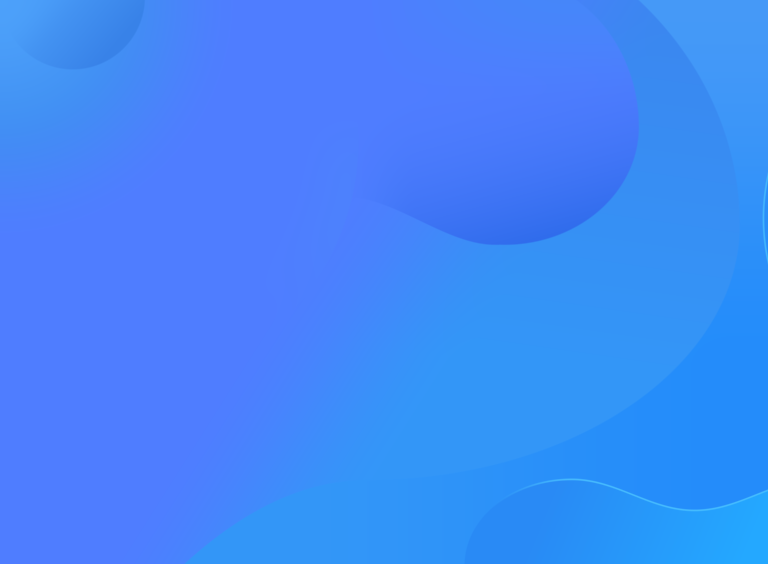
Write a Shadertoy shader that draws this background.

```glsl
// Soft blue and violet gradient backdrop with overlapping curved blobs and thin bright rims.

const vec3 VIOLET = vec3(0.31, 0.49, 1.00);
const vec3 AZURE  = vec3(0.20, 0.59, 0.97);
const vec3 STEEL  = vec3(0.23, 0.53, 0.94);
const vec3 COBALT = vec3(0.18, 0.42, 0.92);
const vec3 SKY    = vec3(0.30, 0.63, 0.98);
const vec3 DEEP   = vec3(0.14, 0.55, 0.98);
const vec3 CYAN   = vec3(0.14, 0.66, 1.00);
const vec3 RIM    = vec3(0.30, 0.77, 1.00);

// Position along the line from a to b, clamped to 0..1
float ramp(vec2 p, vec2 a, vec2 b) {
    vec2 ab = b - a;
    return clamp(dot(p - a, ab) / dot(ab, ab), 0.0, 1.0);
}

// Approximate signed distance to an ellipse with separate upper and lower radii
float egg(vec2 p, vec2 centre, float rx, float up, float down) {
    vec2 q = p - centre + 1e-5;
    vec2 r = vec2(rx, q.y > 0.0 ? up : down);
    float k = length(q / r);
    return k * (k - 1.0) / length(q / (r * r));
}

// Smooth coverage of the inside of a shape
float fill(float d, float px) {
    return 1.0 - smoothstep(-px, px, d);
}

// Thin line along the zero of a distance
float rim(float d, float px) {
    return 1.0 - smoothstep(0.0, 0.0012 + px, abs(d));
}

// Main blob: an egg whose left side runs off as a falling parabola
float mainBlob(vec2 p) {
    vec2 c = vec2(0.652, 0.601);
    float tail = 0.149 - 1.41 * (c.x - p.x) * (c.x - p.x) - p.y;
    return p.x < c.x ? tail : egg(p, c, 0.660, 0.582, 0.452);
}

// Hanging drop: an egg whose left side rises in an S curve
float drop(vec2 p) {
    float tail = 0.566 + 0.085 * (1.0 - smoothstep(0.612, 0.878, p.x)) - p.y;
    return p.x < 0.885 ? tail : egg(p, vec2(0.895, 0.775), 0.238, 0.266, 0.209);
}

// Corner wave: a rounded shoulder followed by a cosine swell
float cornerWave(vec2 p) {
    float x = p.x - 1.014;
    float swell = p.y - 0.150 + 0.0275 * (1.0 - cos(3.14159 * x / 0.218));
    return x > 0.0 ? swell : egg(p, vec2(1.014, -0.002), 0.190, 0.152, 0.152);
}

void mainImage(out vec4 fragColor, in vec2 fragCoord) {
    // Height is 1, width is 1.362
    vec2 p = fragCoord / iResolution.xy * vec2(1.362, 1.0);
    float px = 1.0 / iResolution.y;

    // Outer ground
    vec3 col = mix(AZURE, DEEP, smoothstep(0.5, 1.3, p.x));
    col = mix(col, vec3(0.27, 0.60, 0.97), smoothstep(0.35, 1.0, p.y));

    // Right edge arc
    float arc = length(p - vec2(1.709, 0.613)) - 0.355;
    col = mix(col, DEEP, 0.5 * fill(arc, px));
    col = mix(col, RIM, 0.7 * rim(arc, px));

    // Main blob, violet on the left to azure on the right
    vec3 blue = mix(STEEL, AZURE, ramp(p, vec2(1.15, 0.96), vec2(1.06, 0.33)));
    float across = ramp(p, vec2(0.50, 0.51), vec2(0.80, 0.32));
    vec3 body = mix(VIOLET, blue, smoothstep(0.0, 1.0, across));

    // Faint inner crescent edge
    float crescent = length(p - vec2(0.184, 0.752)) - 0.452;
    float crescentFade = smoothstep(0.42, 0.62, p.y) * (1.0 - smoothstep(0.68, 0.82, p.y));
    float haze = smoothstep(-0.12, 0.0, crescent) * fill(crescent, px);
    body = mix(body, vec3(0.30, 0.51, 0.99), 0.8 * haze * crescentFade);

    // Glow in the upper left corner
    float corner = length(p - vec2(0.0, 1.0));
    vec3 glow = mix(SKY, vec3(0.25, 0.56, 0.95), smoothstep(0.0, 0.28, corner));
    body = mix(body, glow, 1.0 - smoothstep(0.18, 0.44, corner));

    // Shaded disc in the glow
    float disc = length(p - vec2(0.129, 1.005)) - 0.128;
    float discShade = ramp(p, vec2(0.03, 1.0), vec2(0.17, 0.88));
    body = mix(body, mix(SKY, vec3(0.22, 0.51, 0.91), discShade), fill(disc, px) * smoothstep(0.0, 0.5, discShade));

    col = mix(col, body, fill(mainBlob(p), px));

    // Hanging drop, darkest at its base
    float depth = ramp(p, vec2(0.88, 0.90), vec2(0.97, 0.57));
    vec3 dropCol = mix(VIOLET, COBALT, depth * depth);
    float topLight = smoothstep(0.80, 1.02, p.y) * smoothstep(0.55, 1.0, p.x);
    dropCol = mix(dropCol, vec3(0.26, 0.54, 0.97), 0.75 * topLight);
    col = mix(col, dropCol, fill(drop(p), px) * smoothstep(0.60, 0.74, p.x));

    // Corner wave with a bright rim
    float wave = cornerWave(p);
    float shine = ramp(p, vec2(0.98, 0.14), vec2(1.32, 0.0));
    col = mix(col, mix(vec3(0.16, 0.54, 0.96), CYAN, shine), fill(wave, px));
    col = mix(col, RIM, 0.8 * rim(wave, px) * smoothstep(0.86, 1.02, p.x));

    fragColor = vec4(col, 1.0);
}
```
